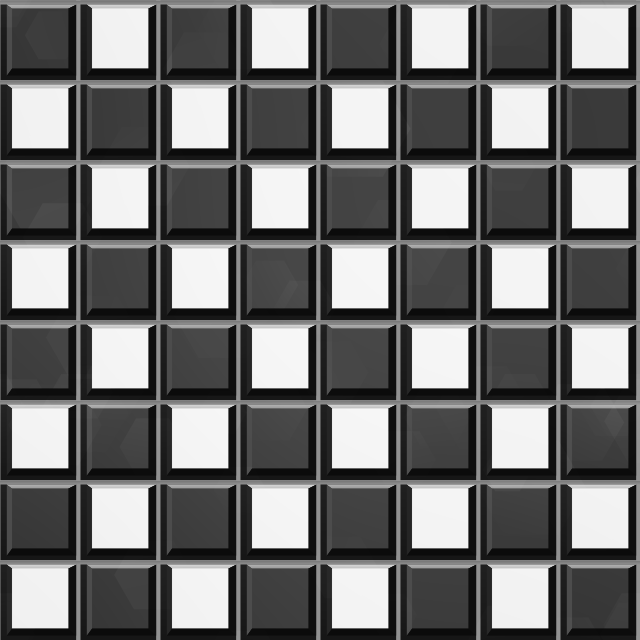
Reproduce this pattern procedurally as a three.js fragment shader.

```glsl
// Checkerboard of bevelled square tiles, black and white, in dark trays between grey grout.
// Each tile is an outer and an inner box with mitred bevels lit from above left;
// a wrapping glow and scattered translucent hexagons vary the sheen across the wall.
#define TILES 8.0
#define SOFT 0.008                               // half edge blur, in tile widths
#define GROUT 0.046                              // end of the grout line in a tile
#define OUTER vec4(0.125, 0.046, 0.992, 0.935)   // bevel box: left, top, right, bottom
#define FACE vec4(0.190, 0.095, 0.895, 0.845)    // flat face inside the bevels
#define PHASE vec2(0.040, -0.010)                // shift of the grid, in tiles
#define BLACK_FACE 0.215
#define WHITE_FACE 0.945
#define HEXAGONS 44
#define HEX_OPACITY 0.048

varying vec2 vUv;

float hash(float n) {
  return fract(sin(n * 12.9898) * 43758.547);
}

float rise(float edge, float x) {
  return smoothstep(edge - SOFT, edge + SOFT, x);
}

// Coverage of a box given as left, top, right, bottom
float boxMask(vec2 p, vec4 box) {
  return rise(box.x, p.x) * rise(box.y, p.y)
       * (1.0 - rise(box.z, p.x)) * (1.0 - rise(box.w, p.y));
}

// Signed distance to a hexagon with corners at left and right
float hexagon(vec2 p, float apothem) {
  p = abs(p);
  return max(p.y, dot(p, vec2(0.866, 0.5))) - apothem;
}

// Four mitred slopes; the nearest side in bevel widths sets the shade
float bevelShade(vec2 p, float white) {
  vec2 nearSide = (p - OUTER.xy) / (FACE.xy - OUTER.xy);
  vec2 farSide = (OUTER.zw - p) / (OUTER.zw - FACE.zw);
  float top = mix(0.60, 0.75, white) + 0.10 * (1.0 - nearSide.y);
  float left = mix(0.30, 0.145, white);
  float sides = mix(left, 0.055, step(0.5, p.x));
  float ends = mix(top, 0.045, step(0.5, p.y));
  float toEnds = min(nearSide.y, farSide.y);
  float toSides = min(nearSide.x, farSide.x);
  return mix(ends, sides, smoothstep(-0.12, 0.12, toEnds - toSides));
}

// Overlapping faint hexagons, each fading to one side, wrapped at the borders
float hexSheen(vec2 uv) {
  float sheen = 0.0;
  for (int i = 0; i < HEXAGONS; i++) {
    float seed = float(i) * 5.0 + 1.0;
    vec2 center = vec2(hash(seed), hash(seed + 1.0));
    vec2 d = fract(uv - center + 0.5) - 0.5;
    float size = mix(0.030, 0.075, hash(seed + 2.0));
    float angle = 6.2832 * hash(seed + 3.0);
    float fade = 0.55 + 0.4 * dot(d / size, vec2(cos(angle), sin(angle)));
    float inside = 1.0 - smoothstep(-0.001, 0.001, hexagon(d, size));
    sheen += inside * max(fade, 0.0) * mix(0.3, 1.0, hash(seed + 4.0));
  }
  return sheen * HEX_OPACITY;
}

void main() {
  // Grid with rows counted downward from the top
  vec2 grid = vec2(vUv.x, 1.0 - vUv.y) * TILES + PHASE;
  vec2 p = fract(grid);
  vec2 cell = floor(grid);
  float white = mod(cell.x + cell.y, 2.0);

  // Broad glow, strongest in the middle and periodic
  vec2 wave = 0.5 - 0.5 * cos(6.2832 * vUv);
  float glow = 0.5 * (wave.x + wave.y);

  // Grout lines and the dark tray
  float shade = mix(0.46 + 0.10 * p.y / GROUT, 0.57, rise(GROUT, p.y));
  float tray = mix(0.125, 0.085, p.y);
  shade = mix(shade, tray, boxMask(p, vec4(GROUT, GROUT, 0.992, 0.992)));

  // Bevels, then the flat face with a slight slant of light
  shade = mix(shade, bevelShade(p, white), boxMask(p, OUTER));
  float slant = 0.5 * (p.x - p.y);
  float blackFace = BLACK_FACE + 0.060 * glow + 0.025 * slant;
  float whiteFace = WHITE_FACE + 0.018 * glow + 0.012 * slant;
  shade = mix(shade, mix(blackFace, whiteFace, white), boxMask(p, FACE));

  // Sheen lies over everything and fades on bright parts
  shade += hexSheen(vUv) * (0.96 - shade) * smoothstep(0.0, 0.25, shade);
  gl_FragColor = vec4(vec3(shade), 1.0);
}
```
